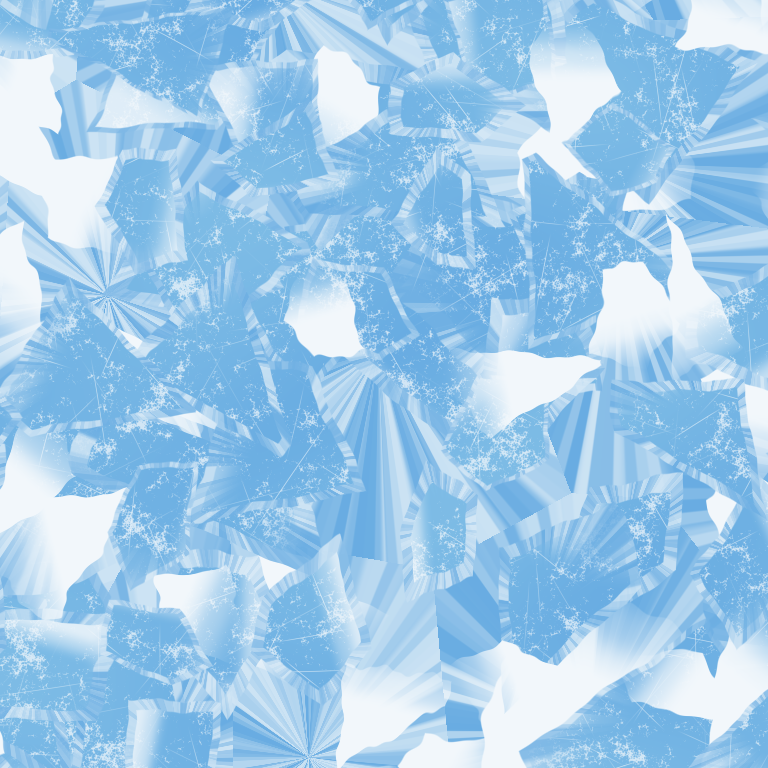
Write a Shadertoy shader that draws this texture.

```glsl
const float TAU = 6.28319;
const vec3 WHITE = vec3(0.95, 0.97, 0.985);
const vec3 PALE = vec3(0.80, 0.89, 0.955);
const vec3 SKY = vec3(0.49, 0.735, 0.90);
const vec3 DEEP = vec3(0.41, 0.675, 0.885);

vec2 hash2(vec2 p) {
    vec3 q = fract(p.xyx * vec3(0.1031, 0.1030, 0.0973));
    q += dot(q, q.yzx + 33.33);
    return fract((q.xx + q.yz) * q.zy);
}

vec2 direction(float a) { return vec2(cos(a), sin(a)); }

vec2 rotate(vec2 p, float a) {
    vec2 d = direction(a);
    return vec2(d.x * p.x - d.y * p.y, d.y * p.x + d.x * p.y);
}

// xy: offset from the nearest cell point, zw: id of that cell
vec4 cellular(vec2 p) {
    vec2 base = floor(p);
    vec4 nearest = vec4(9.0);
    for (int y = -1; y <= 1; y++)
    for (int x = -1; x <= 1; x++) {
        vec2 id = base + vec2(x, y);
        vec2 offset = p - id - hash2(id);
        if (dot(offset, offset) < dot(nearest.xy, nearest.xy)) nearest = vec4(offset, id);
    }
    return nearest;
}

// Clumped crystals, from coarse patches down to fine grain
float frost(vec2 p) {
    float sum = 0.0, frequency = 9.0;
    for (int i = 0; i < 5; i++) {
        sum += 0.2 * length(cellular(p * frequency).xy);
        p = rotate(p, 0.9) + 3.7;
        frequency *= 2.5;
    }
    return smoothstep(0.45, 0.66, sum);
}

// One thin scratch in each grid cell
float scratch(vec2 p, float scale, float seed, float pixel) {
    vec2 cell = p * scale;
    vec2 h = hash2(floor(cell) + seed);
    vec2 q = rotate(fract(cell) - 0.5, TAU * h.x);
    float thickness = max(0.0011, pixel) * scale;
    float line = 1.0 - smoothstep(0.0, thickness, abs(q.y + 0.03 * q.x * q.x));
    return line * (1.0 - smoothstep(0.15, 0.45, abs(q.x))) * h.y;
}

float rayBand(float turn, float count, float seed) {
    float k = floor(turn * count);
    float a = hash2(vec2(mod(k, count), seed)).x;
    float b = hash2(vec2(mod(k + 1.0, count), seed)).x;
    return mix(a, b, smoothstep(0.75, 1.0, fract(turn * count)));
}

// Streaks that run outward from a centre
vec3 rayColour(vec2 q, vec2 seed) {
    float turn = atan(q.y, q.x) / TAU + 0.5;
    float s = seed.x * 3.0 + seed.y * 17.0;
    float tone = 0.55 * rayBand(turn, 31.0, s) + 0.45 * rayBand(turn, 113.0, s + 5.0);
    return mix(DEEP, PALE, smoothstep(0.15, 0.85, tone));
}

// Irregular polygon with its long tips cut by an arc
float shardDistance(vec2 q, vec2 seed, float sides) {
    float d = length(q) - 0.75;
    for (float i = 0.0; i < 5.0; i++) {
        if (i >= sides) break;
        vec2 h = hash2(seed + 7.0 * i + 3.0);
        float angle = TAU * (i + 0.5 * h.x) / sides;
        d = max(d, dot(q, direction(angle)) - mix(0.2, 0.43, h.y));
    }
    return d;
}

vec3 paintShard(vec3 under, vec2 q, vec2 seed, vec3 ice, float pixel) {
    vec2 h = hash2(seed + 11.0);
    vec2 g = hash2(seed + 23.0);
    float frosted = step(0.46, h.y);
    q = rotate(q, TAU * h.x);
    q.x *= mix(1.0, 1.6, g.x);
    vec2 wobble = 0.025 * sin(q.yx * 13.0 + TAU * g) + 0.008 * sin(q.yx * 37.0 + TAU * h);
    float d = shardDistance(q + wobble * mix(1.0, 0.4, frosted), seed, 3.0 + floor(g.y * 2.99));

    // Streaked rim around frosted pieces
    float rimWidth = 0.02 + 0.1 * g.x;
    float rim = frosted * (1.0 - smoothstep(-pixel, pixel, d - rimWidth));
    vec3 rimColour = mix(rayColour(q, seed), WHITE, 0.25 * g.y);
    vec3 colour = mix(under, rimColour, 0.88 * rim);

    // Body: snow or ice, each melting away on one side
    float inside = 1.0 - smoothstep(-pixel, pixel, d);
    float snowCover = smoothstep(-0.4, 0.08, q.y + wobble.x);
    float iceCover = smoothstep(-0.6, -0.2, q.y + wobble.x);
    float mist = 0.85 * smoothstep(0.12, 0.45, q.x + wobble.y) * step(0.4, g.y);
    vec3 body = mix(WHITE, mix(ice, WHITE, mist), frosted);
    return mix(colour, body, inside * mix(snowCover, iceCover, frosted));
}

void mainImage(out vec4 fragColor, in vec2 fragCoord) {
    vec2 p = fragCoord / iResolution.y;
    float pixel = 1.0 / iResolution.y;

    // Frosted, scratched ice
    float tint = 0.5 + 0.25 * (sin(p.x * 11.0 + 2.0 * sin(p.y * 7.0)) + sin(p.y * 13.0 - p.x * 5.0));
    vec3 ice = mix(mix(DEEP, SKY, tint), WHITE, 0.75 * frost(p));
    for (float i = 0.0; i < 5.0; i++) {
        float line = scratch(rotate(p, i * 1.3) + i, 4.0 + 2.0 * i, i * 19.0, pixel);
        ice = mix(ice, WHITE, 0.55 * line);
    }

    // Streaked backdrop under layers of overlapping shards
    vec4 star = cellular(p * 2.7 + 5.0);
    vec3 colour = rayColour(star.xy, star.zw);
    for (float layer = 0.0; layer < 5.0; layer++) {
        float scale = 3.1 + 0.6 * layer;
        vec2 grid = rotate(p, layer * 0.7) * scale + layer * 13.0;
        for (int y = -1; y <= 1; y++)
        for (int x = -1; x <= 1; x++) {
            vec2 id = floor(grid) + vec2(x, y);
            vec2 seed = id + layer * 41.0;
            vec2 centre = id + 0.25 + 0.5 * hash2(seed);
            if (hash2(seed + 71.0).x < 0.68)
                colour = paintShard(colour, grid - centre, seed, ice, pixel * scale);
        }
    }
    fragColor = vec4(colour, 1.0);
}
```
